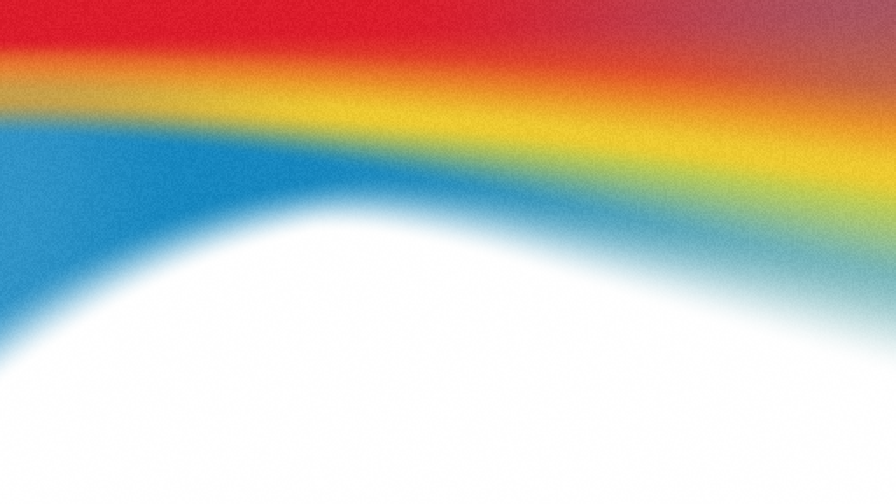
Give the GLSL for this background, as a WebGL 1 fragment shader.

```glsl
precision highp float;
// Grainy arched rainbow gradient: red, orange, yellow and blue fading into white.

uniform vec2 u_resolution;

float hash(vec2 p) {
  vec3 q = fract(vec3(p.xyx) * 0.1031);
  q += dot(q, q.yzx + 33.33);
  return fract((q.x + q.y) * q.z);
}

float smoothMax(float a, float b, float k) {
  float h = max(k - abs(a - b), 0.0) / k;
  return max(a, b) + h * h * k * 0.25;
}

// Red through orange to yellow; q runs from 0 at the top to 1 at the yellow ridge
vec3 warmBand(float x, float q) {
  vec3 red = mix(vec3(0.86, 0.11, 0.17), vec3(0.66, 0.33, 0.38), smoothstep(0.4, 1.0, x));
  vec3 vermilion = mix(vec3(0.89, 0.31, 0.16), vec3(0.77, 0.40, 0.26), smoothstep(0.7, 1.0, x));
  vec3 orange = mix(vec3(0.90, 0.52, 0.20), vec3(0.92, 0.58, 0.16), smoothstep(0.0, 0.35, x));
  vec3 yellow = mix(vec3(0.77, 0.62, 0.29), vec3(0.93, 0.79, 0.19), smoothstep(0.0, 0.42, x));
  vec3 color = mix(red, vermilion, smoothstep(mix(0.4, 0.0, x), 0.65, q));
  color = mix(color, orange, smoothstep(0.45, 0.8, q));
  return mix(color, yellow, smoothstep(0.68, 1.0, q));
}

vec3 coolBand(float x) {
  vec3 blue = mix(vec3(0.19, 0.58, 0.78), vec3(0.09, 0.53, 0.75), smoothstep(0.0, 0.22, x));
  return mix(blue, vec3(0.46, 0.71, 0.73), smoothstep(0.3, 1.0, x));
}

void main() {
  vec2 uv = gl_FragCoord.xy / u_resolution;
  float x = uv.x;
  float depth = 1.0 - uv.y;

  // Curves of the yellow ridge, the start of the blue and the white arch
  float bend = pow(x, 1.6);
  float ridge = 0.19 + 0.155 * bend;
  float blueStart = 0.27 + 0.286 * bend;
  float leftSlope = max(0.448 - x, 0.0);
  float arch = smoothMax(0.395 + 1.42 * leftSlope * leftSlope, 0.203 + 0.435 * x, 0.06);
  float softness = 0.055 + 0.09 * abs(x - 0.35);

  // Bands from top to bottom
  vec3 color = warmBand(x, depth / ridge);
  float g = (depth - ridge) / (blueStart - ridge);
  color = mix(color, vec3(0.80, 0.82, 0.25), smoothstep(0.0, 0.4, g) * smoothstep(0.2, 0.8, x));
  color = mix(color, coolBand(x), smoothstep(0.05, 1.05, g));
  float white = smoothstep(arch - softness, arch + softness, depth);
  color = mix(color, vec3(0.998), white);

  // Fine film grain, faint on the white
  float grain = hash(floor(uv * vec2(512.0, 288.0))) - 0.5;
  color += grain * mix(0.045, 0.006, white);

  gl_FragColor = vec4(clamp(color, 0.0, 1.0), 1.0);
}
```
